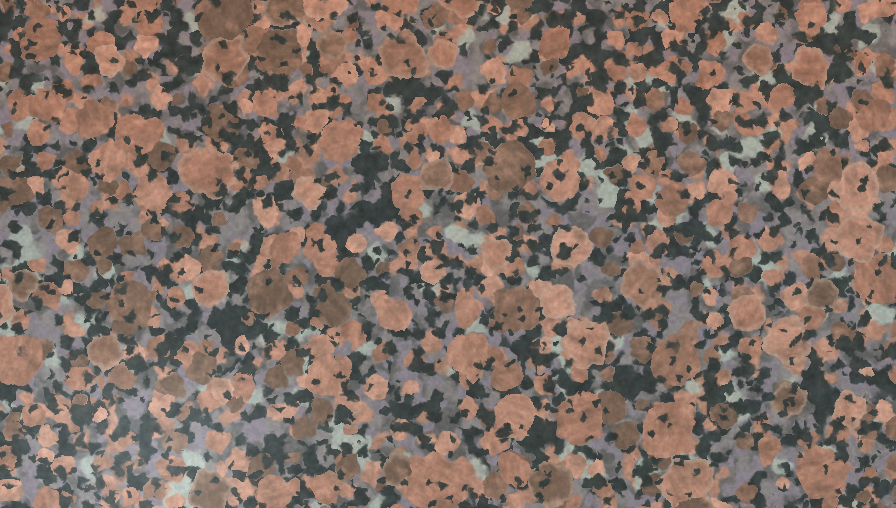
This texture is drawn by a WebGL 1 fragment shader. Its source:

```glsl
precision highp float;
uniform vec2 u_resolution;

const vec3 CHARCOAL = vec3(0.20, 0.23, 0.225);
const vec3 SLATE = vec3(0.38, 0.38, 0.375);
const vec3 QUARTZ = vec3(0.53, 0.515, 0.51);
const vec3 PALE_GREEN = vec3(0.65, 0.69, 0.65);
const vec3 BROWN = vec3(0.45, 0.375, 0.32);
const vec3 SALMON = vec3(0.64, 0.475, 0.40);
const vec3 PINK = vec3(0.76, 0.59, 0.51);

float hash(vec2 p) {
  vec3 q = fract(p.xyx * vec3(0.1031, 0.1030, 0.0973));
  q += dot(q, q.yzx + 33.33);
  return fract((q.x + q.y) * q.z);
}

vec2 hash2(vec2 p) {
  return vec2(hash(p + 17.3), hash(p + 71.9));
}

float noise(vec2 p) {
  vec2 i = floor(p), f = fract(p);
  f = f * f * (3.0 - 2.0 * f);
  return mix(mix(hash(i), hash(i + vec2(1, 0)), f.x),
             mix(hash(i + vec2(0, 1)), hash(i + vec2(1, 1)), f.x), f.y);
}

float fbm(vec2 p) {
  float sum = 0.0, amp = 0.5;
  for (int i = 0; i < 4; i++) {
    sum += amp * noise(p);
    p = mat2(1.6, 1.2, -1.2, 1.6) * p + 9.7;
    amp *= 0.5;
  }
  return sum / 0.9375;
}

vec2 warp(vec2 p, float scale, float amount) {
  return p + amount * (vec2(fbm(p * scale), fbm(p * scale + 43.0)) - 0.5);
}

// Soft coverage of the cells whose random value falls below share
float speckle(vec2 p, float share) {
  vec2 cell = floor(p);
  float covered = 0.0, total = 0.0;
  for (int y = -1; y <= 1; y++) {
    for (int x = -1; x <= 1; x++) {
      vec2 c = cell + vec2(x, y);
      float w = exp(-16.0 * length(c + hash2(c) - p));
      covered += w * step(hash(c + 5.1), share);
      total += w;
    }
  }
  return covered / total;
}

// Angular crystals: signed distance, tone, streak angle
vec3 crystals(vec2 p, float scale, float density, vec2 radii) {
  p *= scale;
  vec2 cell = floor(p);
  vec3 best = vec3(1.0, 0.0, 0.0);
  for (int y = -1; y <= 1; y++) {
    for (int x = -1; x <= 1; x++) {
      vec2 c = cell + vec2(x, y);
      vec2 d = p - c - 0.15 - 0.7 * hash2(c);
      float turn = 6.283 * hash(c + 3.7);
      float reach = 0.0;
      for (int k = 0; k < 6; k++) {
        float a = turn + 1.047 * (float(k) + 0.6 * hash(c + float(k) * 2.3));
        float side = mix(0.8, 1.25, hash(c + float(k) * 7.7));
        reach = max(reach, dot(d, vec2(cos(a), sin(a))) / side);
      }
      reach = mix(reach, length(d), 0.4);
      float dist = reach - mix(radii.x, radii.y, hash(c + 11.0));
      if (hash(c + 29.0) < density && dist < best.x)
        best = vec3(dist, hash(c + 53.0), turn);
    }
  }
  return vec3(best.x / scale, best.yz);
}

vec3 feldspar(vec2 p, float tone, float angle) {
  vec3 color = mix(BROWN, SALMON, smoothstep(0.15, 0.5, tone));
  color = mix(color, PINK, smoothstep(0.5, 1.0, tone));
  float s = sin(angle), c = cos(angle);
  vec2 grainAxis = mat2(c, s, -s, c) * p * vec2(35.0, 95.0);
  float mottling = fbm(p * 32.0 + angle) - 0.5;
  color = mix(color, mottling > 0.0 ? PINK : BROWN, min(abs(mottling) * 1.5, 0.6));
  return color * (1.0 + 0.28 * (fbm(grainAxis) - 0.5));
}

vec3 matrix(vec2 p) {
  vec3 color = mix(SLATE, QUARTZ, smoothstep(0.3, 0.65, fbm(p * 30.0)));
  color = mix(color, QUARTZ * vec3(0.98, 0.96, 1.03), speckle(p * 42.0, 0.35));
  color = mix(color, feldspar(p, 0.75, 1.0), speckle(p * 34.0 + 20.0, 0.20));
  return mix(color, PALE_GREEN, 0.9 * speckle(p * 27.0 + 60.0, 0.12));
}

void main() {
  vec2 uv = gl_FragCoord.xy / u_resolution.y;
  float soft = max(1.0 / u_resolution.y, 0.002);
  vec2 p = warp(uv, 42.0, 0.022);
  vec3 color = matrix(p);

  // Medium and large feldspar crystals
  vec3 medium = crystals(p + 3.0, 18.0, 0.75, vec2(0.22, 0.48));
  vec3 large = crystals(p + 8.0, 8.5, 0.62, vec2(0.24, 0.46));
  float mediumMask = smoothstep(soft, -soft, medium.x);
  float largeMask = smoothstep(soft, -soft, large.x);
  color = mix(color, feldspar(uv, medium.y, medium.z), mediumMask);
  vec3 largeColor = feldspar(uv, large.y * 0.85, large.z);
  float rim = smoothstep(-0.012, -0.002, large.x) * step(0.55, fract(large.y * 7.0));
  largeColor = mix(largeColor, mix(PINK, PALE_GREEN, 0.4), 0.5 * rim);
  color = mix(color, largeColor, largeMask);

  // Clustered dark mica, sparse inside the crystals
  float cluster = smoothstep(0.3, 0.7, fbm(uv * 11.0 + 31.0));
  float crystal = max(mediumMask * 0.72, largeMask * 0.93);
  float share = mix(0.22, 0.58, cluster) * (1.0 - crystal);
  vec2 micaPoint = warp(uv, 75.0, 0.018);
  float mica = speckle(micaPoint * 48.0 + 90.0, share);
  mica = max(mica, speckle(micaPoint * 85.0 + 130.0, 0.05));
  vec3 micaColor = CHARCOAL * (0.8 + 0.5 * fbm(uv * 65.0));
  color = mix(color, micaColor, 0.93 * mica);

  // Fine polish texture, warm upper area and soft reflection
  color *= 1.0 + 0.22 * (fbm(uv * 150.0) - 0.5);
  color *= mix(vec3(1.0), vec3(1.02, 0.96, 0.93), smoothstep(0.45, 1.0, uv.y));
  vec2 glare = (uv - vec2(0.28, 0.10)) / vec2(0.30, 0.22);
  color += vec3(0.13, 0.14, 0.15) * exp(-dot(glare, glare));
  gl_FragColor = vec4(clamp(color, 0.0, 1.0), 1.0);
}
```
